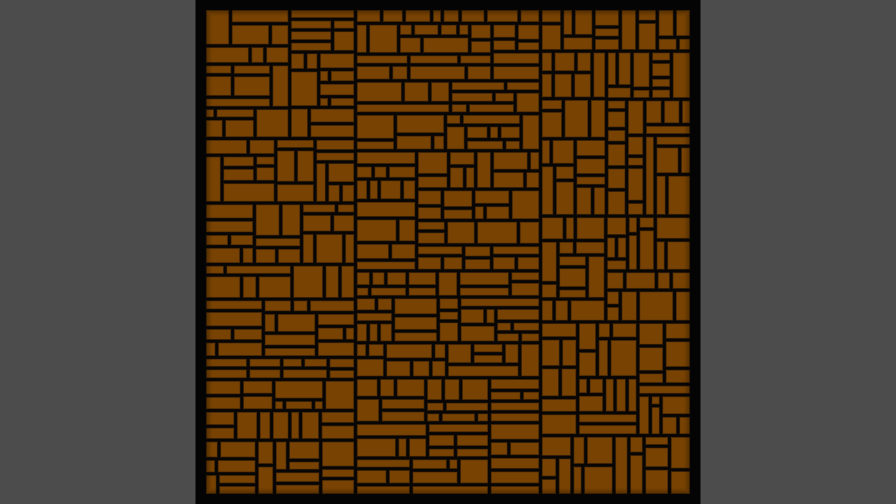
This pattern is drawn by a WebGL 2 fragment shader. Its source:

```glsl
#version 300 es
precision highp float;
// Square panel of brown bricks, irregularly subdivided, in a black frame on grey.

uniform vec2 u_resolution;
out vec4 fragColor;

const vec3 GREY  = vec3(0.30);
const vec3 BROWN = vec3(0.47, 0.26, 0.01);
const vec3 BLACK = vec3(0.03, 0.02, 0.02);

uint hash(uint n) {
    n = (n ^ 61u) ^ (n >> 16);
    n *= 9u;
    n ^= n >> 4;
    n *= 668265261u;
    return n ^ (n >> 15);
}

float random(uint seed, uint channel) {
    return float(hash(seed + channel * 7919u) >> 8) / 16777216.0;
}

// Distance to the edge of the brick holding p; negative outside the unit square.
float brickDistance(vec2 p) {
    // Three columns: mixed bricks, wide bricks, tall bricks
    vec2 low = vec2(0.0), high = vec2(1.0);
    float wideness = 1.6;
    uint seed = 11u;
    if (p.x < 0.31) {
        high.x = 0.31;
    } else if (p.x < 0.69) {
        low.x = 0.31;
        high.x = 0.69;
        wideness = 2.1;
        seed = 23u;
    } else {
        low.x = 0.69;
        wideness = 0.85;
        seed = 37u;
    }

    // Repeated random splits until the brick is small enough
    const float minSide = 0.022;
    for (int i = 0; i < 16; i++) {
        vec2 size = high - low;
        if (size.x * size.y < mix(0.0016, 0.0052, random(seed, 1u))) break;

        bool splitX = size.x > size.y * wideness * mix(0.5, 1.7, random(seed, 2u));
        if ((splitX ? size.x : size.y) < 2.0 * minSide) splitX = !splitX;
        int axis = splitX ? 0 : 1;
        if (size[axis] < 2.0 * minSide) break;

        float offset = size[axis] * mix(0.2, 0.8, random(seed, 3u));
        float cut = low[axis] + clamp(offset, minSide, size[axis] - minSide);
        bool upper = p[axis] > cut;
        if (upper) {
            if (splitX) low.x = cut; else low.y = cut;
        } else {
            if (splitX) high.x = cut; else high.y = cut;
        }
        seed = hash(seed * 2u + (upper ? 1u : 0u));
    }

    vec2 edge = min(p - low, high - p);
    return min(edge.x, edge.y);
}

void main() {
    vec2 p = (gl_FragCoord.xy - 0.5 * u_resolution) / u_resolution.y;
    float pixel = 1.0 / u_resolution.y;
    float innerSide = 0.966;

    // Bricks and dark joints
    float d = brickDistance(p / innerSide + 0.5) * innerSide;
    vec3 color = mix(BLACK, BROWN, smoothstep(0.0015, 0.0056, d));

    // Soft shadow cast by the frame
    float reach = max(abs(p.x), abs(p.y));
    color *= mix(0.7, 1.0, smoothstep(0.0, 0.018, 0.5 * innerSide - reach));

    // Grey surround
    float outside = smoothstep(-0.5, 0.5, (abs(p.x) - 0.501) / pixel);
    color = mix(color, GREY, outside);

    fragColor = vec4(color, 1.0);
}
```
